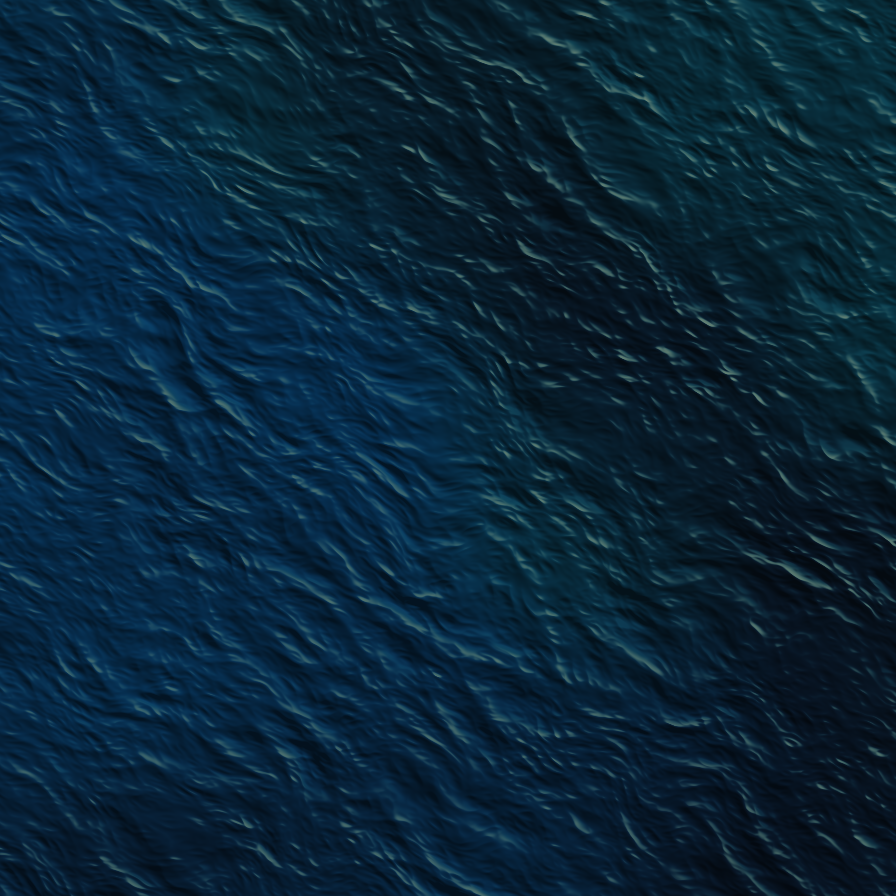
Reproduce this texture procedurally as a three.js fragment shader.

```glsl
// Dark open sea from above: slanting wind ripples with pale lit crests.
varying vec2 vUv;

const vec3 BLUE   = vec3(0.022, 0.165, 0.285);
const vec3 TEAL   = vec3(0.030, 0.175, 0.225);
const vec3 NIGHT  = vec3(0.028, 0.062, 0.110);
const vec3 SHEEN  = vec3(0.085, 0.310, 0.365);
const vec3 FOAM   = vec3(0.410, 0.520, 0.460);

const vec2 ALONG       = vec2(0.857, -0.515); // direction of the crests
const vec2 ACROSS      = vec2(0.515, 0.857);  // direction of the light
const vec2 WAVE_FREQ   = vec2(8.5, 19.0);     // waves along and across
const float OCTAVE_STEP = 1.85;
const float OCTAVE_GAIN = 0.50;
const float WARP        = 0.030;
const float SLOPE_STEP  = 0.0013;
const float SLOPE_SCALE = 0.42;
const float RELIEF      = 0.36;

vec2 hash2(vec2 p) {
  vec2 k = vec2(dot(p, vec2(127.1, 311.7)), dot(p, vec2(269.5, 183.3)));
  return fract(sin(k) * 43758.5453) * 2.0 - 1.0;
}

// Gradient noise, roughly -0.7 to 0.7
float noise(vec2 p) {
  vec2 i = floor(p);
  vec2 f = p - i;
  vec2 u = f * f * f * (f * (f * 6.0 - 15.0) + 10.0);
  vec2 X = vec2(1.0, 0.0);
  vec2 Y = vec2(0.0, 1.0);
  float low  = mix(dot(hash2(i), f), dot(hash2(i + X), f - X), u.x);
  float high = mix(dot(hash2(i + Y), f - Y), dot(hash2(i + 1.0), f - 1.0), u.x);
  return mix(low, high, u.y);
}

mat2 rotation(float a) {
  return mat2(cos(a), sin(a), -sin(a), cos(a));
}

// Ridged octaves stretched along the crests
float waveHeight(vec2 uv) {
  vec2 p = vec2(dot(uv, ALONG), dot(uv, ACROSS));
  p += WARP * vec2(noise(p * 7.0 + 3.1), noise(p * 9.0 + 17.7));
  float height = 0.0;
  float amp = 1.0;
  float turn = 0.22;
  vec2 freq = WAVE_FREQ;
  for (int i = 0; i < 4; i++) {
    float n = noise(rotation(turn) * p * freq + float(i) * 19.3);
    height += amp * (1.0 - 2.0 * sqrt(n * n + 0.003));
    amp *= OCTAVE_GAIN;
    freq *= OCTAVE_STEP;
    turn *= -0.9;
  }
  return height;
}

// Broad dark band falling to the right, and a darker lower edge
float shadowAmount(vec2 uv) {
  float d = dot(uv - vec2(0.80, 0.55), vec2(0.80, 0.60));
  d += 0.16 * noise(uv * 3.5 + 5.0);
  float band = exp(-d * d / 0.035) * smoothstep(1.5, 0.75, uv.y);
  float lower = 0.50 * smoothstep(0.42, 0.0, uv.y);
  float corner = 0.55 * smoothstep(0.55, 1.0, uv.x) * smoothstep(0.65, 0.2, uv.y);
  float patches = 0.55 * noise(uv * vec2(3.0, 4.0) + 11.0);
  return clamp(band * 0.8 + lower + corner + patches, 0.0, 1.0);
}

void main() {
  vec2 uv = vUv;

  // Water body
  float shadow = shadowAmount(uv);
  float green = smoothstep(0.75, 1.45, uv.x + uv.y + 0.5 * noise(uv * 4.0));
  vec3 color = mix(mix(BLUE, TEAL, green), NIGHT, 0.88 * shadow);

  // Slope towards the light
  vec2 stepUv = ACROSS * SLOPE_STEP;
  float rise = waveHeight(uv - stepUv) - waveHeight(uv + stepUv);
  float slope = SLOPE_SCALE * rise / (2.0 * SLOPE_STEP * WAVE_FREQ.y);
  float height = waveHeight(uv);

  // Gusts make crests stronger towards the upper right
  float gust = 0.72 + 0.35 * smoothstep(0.5, 1.7, uv.x + uv.y);
  gust += 0.55 * noise(uv * 6.0 + 31.0);
  gust = clamp(gust, 0.3, 1.2);

  // Shading, sheen and pale crests
  color *= 1.0 + RELIEF * clamp(slope, -1.4, 1.4);
  float top = smoothstep(0.55, 1.45, height);
  float sheen = smoothstep(0.25, 1.7, slope) * (0.35 + 0.65 * top);
  color = mix(color, SHEEN, 0.75 * gust * sheen);
  float glint = smoothstep(0.55, 1.6, slope) * smoothstep(0.95, 1.55, height);
  color = mix(color, FOAM, clamp(0.85 * gust * glint, 0.0, 1.0));

  gl_FragColor = vec4(color, 1.0);
}
```
